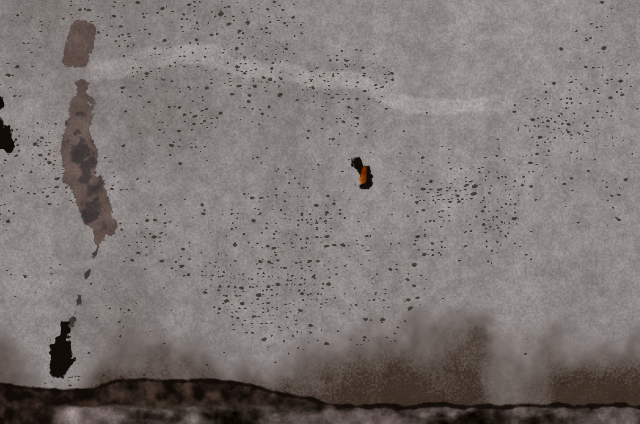
A Shadertoy shader for this texture:

```glsl
float hash(vec2 p) {
    vec3 q = fract(p.xyx * 0.1031);
    q += dot(q, q.yzx + 33.33);
    return fract((q.x + q.y) * q.z);
}

float noise(vec2 p) {
    vec2 i = floor(p), f = smoothstep(0.0, 1.0, fract(p));
    return mix(mix(hash(i), hash(i + vec2(1, 0)), f.x),
               mix(hash(i + vec2(0, 1)), hash(i + 1.0), f.x), f.y);
}

// Fractal noise centred on zero
float fbm(vec2 p) {
    float sum = -0.48, amp = 0.5;
    for (int i = 0; i < 5; i++, amp *= 0.5) {
        sum += amp * noise(p);
        p = mat2(1.6, 1.2, -1.2, 1.6) * p + 7.3;
    }
    return sum;
}

float ramp(float a, float b, float x) { return smoothstep(a, b, x); }

float cover(float d, float soft) { return 1.0 - ramp(-soft, soft, d); }

float blob(vec2 p, vec2 centre, float size) {
    vec2 q = (p - centre) / size;
    return exp(-dot(q, q));
}

// Capsule between two points, radius in z
float taper(vec2 p, vec3 a, vec3 b) {
    vec2 ab = b.xy - a.xy, ap = p - a.xy;
    float h = clamp(dot(ap, ab) / dot(ab, ab), 0.0, 1.0);
    return length(ap - h * ab) - mix(a.z, b.z, h);
}

// Slanted chips, one per grid cell
float specks(vec2 p, float cells, float density) {
    vec2 g = p * cells, id = floor(g);
    vec2 centre = 0.32 + 0.36 * vec2(hash(id + 11.0), hash(id + 47.0));
    vec2 q = mat2(0.8, -0.6, 0.9, 1.2) * (fract(g) - centre);
    float d = length(q) - mix(0.08, 0.3, hash(id + 83.0)) + 0.2 * noise(g * 4.0) - 0.1;
    return cover(d, 0.09) * step(hash(id + 29.0), density);
}

float bandHeight(float x) {
    return 0.828 + 0.042 * ramp(0.19, 0.4, x) - 0.03 * ramp(0.51, 0.56, x)
         - 0.028 * ramp(0.56, 0.8, x) - 0.062 * ramp(0.82, 0.98, x);
}

float ledgeHeight(float x) {
    return 0.095 - 0.013 * ramp(0.0, 0.17, x) + 0.025 * ramp(0.2, 0.29, x)
         - 0.06 * ramp(0.46, 0.85, x) + 0.012 * fbm(vec2(x * 22.0, 3));
}

float peeledShape(vec2 p) {
    vec3 spine[5] = vec3[5](vec3(0.193, 0.8, 0.014), vec3(0.185, 0.67, 0.034),
        vec3(0.19, 0.58, 0.041), vec3(0.24, 0.475, 0.033), vec3(0.231, 0.42, 0.006));
    float d = taper(p, vec3(0.195, 0.925, 0.027), vec3(0.181, 0.862, 0.029));
    for (int i = 0; i < 4; i++) d = min(d, taper(p, spine[i], spine[i + 1]));
    return d;
}

float chipDensity(vec2 p) {
    vec3 clusters[7] = vec3[7](vec3(0.64, 0.3, 0.09), vec3(1.06, 0.53, 0.1),
        vec3(1.19, 0.48, 0.06), vec3(0.6, 0.84, 0.09), vec3(0.74, 0.48, 0.04),
        vec3(0.35, 0.44, 0.05), vec3(1.29, 0.68, 0.05));
    float density = 0.28 * ramp(-0.03, 0.22, fbm(p * 5.0 + 20.0));
    for (int i = 0; i < 7; i++) density += 0.45 * blob(p, clusters[i].xy, clusters[i].z);
    return density;
}

vec3 plaster(vec2 p, float grain) {
    float light = 0.42 + 0.9 * fbm(p * 4.0) + 0.7 * fbm(p * vec2(12, 1.6) + 9.0)
        + 0.28 * ramp(0.5, 1.4, p.x) * ramp(0.2, 0.8, p.y) - 0.25 * blob(p, vec2(0, 1), 0.3);
    vec3 col = mix(vec3(0.48, 0.455, 0.445), vec3(0.6, 0.58, 0.58), clamp(light, 0.0, 1.0));
    // Pale repair band and washed streak
    float ragged = 0.03 * fbm(p * 18.0);
    float band = cover(abs(p.y - bandHeight(p.x) + ragged) - 0.021, 0.006);
    band *= ramp(0.19, 0.22, p.x) * cover(p.x - 1.18, 0.07);
    float spread = 0.08 - 0.045 * ramp(0.1, 0.4, p.y);
    float run = cover(abs(p.x - 1.22 + ragged) - spread, 0.025) * cover(p.y - 0.72, 0.08);
    col += 0.07 * band + 0.035 * run + 0.04 * blob(p, vec2(0.09, 0.74), 0.06);
    // Rising damp
    float rise = 0.19 + 0.06 * ramp(0.14, 0.34, p.x) + 0.08 * ramp(1.22, 1.3, p.x);
    float damp = 1.0 - ramp(0.03, rise, p.y + 0.28 * fbm(p * vec2(7, 5) + 4.0));
    damp *= (1.0 - 0.45 * run) * (0.6 + 0.4 * ramp(0.1, 0.4, p.x)) * (0.72 + 0.7 * grain);
    return mix(col, vec3(0.23, 0.17, 0.135), min(damp, 0.95));
}

// Dark gap above the kerb
vec3 footing(vec2 p, float rough, vec3 soot) {
    float shade = 0.1 + 0.35 * ramp(0.14, 0.3, p.x) + 2.2 * rough;
    vec3 gap = mix(soot, vec3(0.25, 0.19, 0.16), clamp(shade, 0.0, 1.0));
    float patches = ramp(-0.1, 0.14, fbm(p * vec2(9, 16) + 2.0));
    vec3 kerb = mix(vec3(0.12, 0.095, 0.07), vec3(0.36, 0.31, 0.3), patches) + 0.3 * rough;
    kerb += 0.35 * blob(p, vec2(0.455, 0.015), 0.022) + 0.2 * blob(p, vec2(0.165, 0.02), 0.025);
    return mix(gap, kerb, cover(p.y - 0.043 + 0.02 * rough, 0.005) * ramp(0.1, 0.17, p.x));
}

void mainImage(out vec4 fragColor, in vec2 fragCoord) {
    vec2 p = fragCoord / iResolution.y, warped = p + 0.018 * noise(p * 14.0);
    vec3 soot = vec3(0.07, 0.045, 0.03);
    float grain = noise(p * 270.0), rough = fbm(p * 45.0), density = chipDensity(p);
    float chips = max(specks(warped, 52.0, density), specks(warped + 3.7, 95.0, density));
    vec3 col = mix(plaster(p, grain), vec3(0.2, 0.15, 0.125), 0.8 * chips);
    // Peeled plaster and hairline crack
    float peel = peeledShape(p) + 0.03 * rough + 0.012 * noise(p * 25.0) - 0.006;
    float core = taper(p, vec3(0.185, 0.7, 0.006), vec3(0.215, 0.5, 0.018)) + 0.12 * rough;
    vec3 bare = vec3(0.38, 0.315, 0.295) + 0.13 * fbm(p * 20.0);
    bare = mix(bare, vec3(0.2, 0.19, 0.2), 0.65 * cover(core, 0.012));
    col = mix(col, bare, cover(peel, 0.003));
    float crack = taper(p, vec3(0.231, 0.42, 0.003), vec3(0.165, 0.23, 0.001)) + 0.03 * rough;
    col = mix(col, soot, 0.6 * max(cover(abs(peel), 0.003), cover(crack, 0.002)));
    // Deep holes and rusty fitting
    float hole = min(taper(p, vec3(0.15, 0.225, 0.008), vec3(0.143, 0.145, 0.033)),
                     taper(p, vec3(-0.01, 0.76, 0.008), vec3(0.003, 0.665, 0.024)));
    float socket = min(taper(p, vec3(0.86, 0.595, 0.008), vec3(0.859, 0.566, 0.015)),
                       taper(p, vec3(0.834, 0.618, 0.007), vec3(0.849, 0.612, 0.006)));
    col = mix(col, soot, cover(min(hole, socket) + 0.055 * rough, 0.003));
    float rust = taper(p, vec3(0.86, 0.603, 0.005), vec3(0.855, 0.575, 0.008));
    col = mix(col, vec3(0.62, 0.32, 0.09) + 0.6 * rough, cover(rust, 0.003));
    // Broken ledge
    float ledge = p.y - ledgeHeight(p.x);
    col = mix(col, footing(p, rough, soot), cover(ledge, 0.003));
    col = mix(col, soot, 0.9 * cover(abs(ledge + 0.005) - 0.004 + 0.012 * rough, 0.003));
    col *= 1.0 + 0.16 * (grain - 0.5) + 0.22 * rough;
    fragColor = vec4(clamp(col, 0.0, 1.0), 1);
}
```
